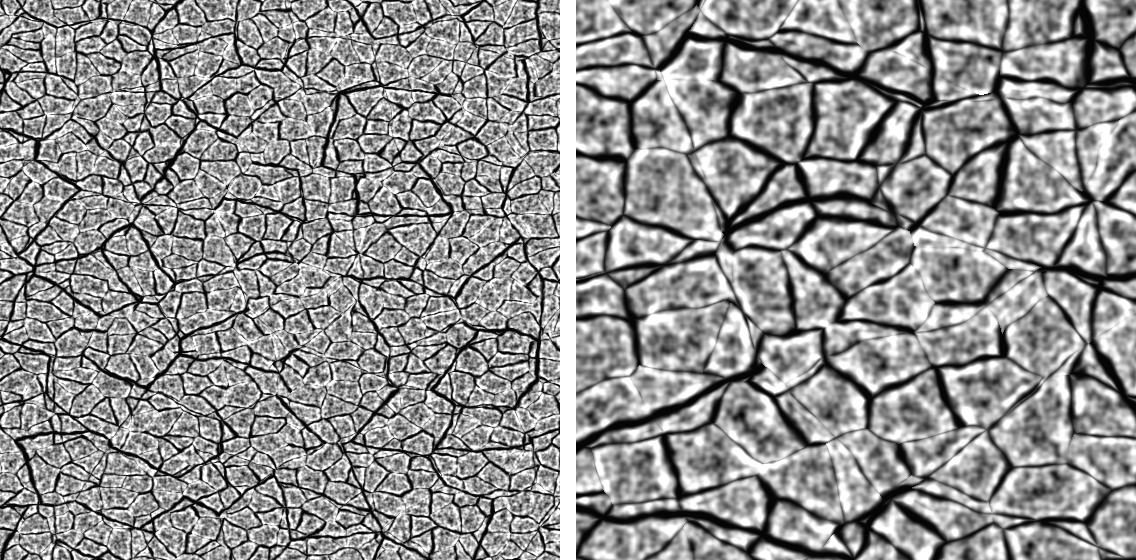
Left: the whole. Right: its middle third, enlarged.
Give the GLSL for this texture, as a WebGL 2 fragment shader.

```glsl
#version 300 es
precision highp float;
precision highp int;

#define PLATE_DENSITY 8.5
#define CELL_DENSITY 25.0
#define STRETCH vec2(0.88, 1.14)
#define WARP 0.0075
#define PLATE_CRACK 0.0030
#define CELL_CRACK 0.0021
#define CRACK_FADE 0.0034
#define CRACK_SOFTNESS 0.0018
#define RIM_LIGHT 0.30
#define GRAIN_CONTRAST 1.1
#define BASE_TONE 0.54
#define CRACK_TONE 0.02

uniform vec2 u_resolution;
out vec4 fragColor;

// Integer hash: two values in 0..1 for each lattice point
vec2 hash2(vec2 p) {
    uvec2 v = uvec2(ivec2(p) + 32768) * 1664525u + 1013904223u;
    v.x += v.y * 1664525u;
    v.y += v.x * 1664525u;
    v ^= v >> 16u;
    v.x += v.y * 1664525u;
    v.y += v.x * 1664525u;
    v ^= v >> 16u;
    return vec2(v >> 8u) / 16777216.0;
}

float cornerSlope(vec2 cell, vec2 offset) {
    float angle = 6.28319 * hash2(cell).x;
    return dot(vec2(cos(angle), sin(angle)), offset);
}

// Gradient noise, roughly -0.7..0.7
float noise(vec2 p) {
    vec2 i = floor(p), f = p - i;
    vec2 u = f * f * f * (f * (f * 6.0 - 15.0) + 10.0);
    vec2 e = vec2(1.0, 0.0);
    return mix(mix(cornerSlope(i, f), cornerSlope(i + e.xy, f - e.xy), u.x),
               mix(cornerSlope(i + e.yx, f - e.yx), cornerSlope(i + e.xx, f - e.xx), u.x), u.y);
}

vec2 noise2(vec2 p) {
    return vec2(noise(p), noise(p + vec2(57.3, 131.7)));
}

// Distance to the nearest Voronoi border; each border fades by its own amount
float crackDistance(vec2 p, float density, float fade) {
    vec2 q = p * density * STRETCH;
    vec2 home = floor(q), nearestCell = home, toNearest = vec2(8.0);
    for (int y = -1; y <= 1; y++)
    for (int x = -1; x <= 1; x++) {
        vec2 cell = home + vec2(x, y);
        vec2 toSite = cell + hash2(cell) - q;
        if (dot(toSite, toSite) < dot(toNearest, toNearest)) {
            toNearest = toSite;
            nearestCell = cell;
        }
    }
    float border = 8.0;
    for (int y = -2; y <= 2; y++)
    for (int x = -2; x <= 2; x++) {
        vec2 cell = nearestCell + vec2(x, y);
        vec2 toSite = cell + hash2(cell) - q;
        vec2 across = toSite - toNearest;
        if (dot(across, across) > 0.0001) {
            float d = dot(0.5 * (toSite + toNearest), normalize(across)) / density;
            float h = hash2(cell + nearestCell + 911.0).y;
            border = min(border, d + fade * h * h);
        }
    }
    return border;
}

void main() {
    vec2 p = gl_FragCoord.xy / min(u_resolution.x, u_resolution.y);

    // Bend the cracks, then roughen them
    vec2 bent = p + WARP * noise2(p * 18.0) + 0.45 * WARP * noise2(p * 55.0 + 20.0);

    // Wide plate cracks and thin cell cracks, as signed distance to the crack wall
    float plates = crackDistance(bent + 0.02 * noise2(p * 7.0), PLATE_DENSITY, CRACK_FADE) - PLATE_CRACK;
    float cells = crackDistance(bent + 3.0, CELL_DENSITY, CRACK_FADE) - CELL_CRACK;
    float wall = min(plates, cells) + 0.0016 * noise(p * 38.0 + 9.0) + 0.0018 * noise(p * 110.0 + 5.0);

    // Mottled grain of the surface
    float grain = 0.36 * noise(p * 75.0) + 0.48 * noise(p * 135.0 + 31.0) + 0.30 * noise(p * 235.0 + 77.0);

    // Bright rims beside the cracks
    float rimOffset = (wall - 0.0033) / 0.0027;
    float rim = exp(-rimOffset * rimOffset) * (1.0 + 1.1 * noise(p * 45.0 + 63.0));

    float tone = BASE_TONE + GRAIN_CONTRAST * grain + RIM_LIGHT * rim;
    float softness = max(CRACK_SOFTNESS, 0.75 / min(u_resolution.x, u_resolution.y));
    tone = mix(CRACK_TONE, tone, smoothstep(-softness, softness, wall));
    fragColor = vec4(vec3(clamp(tone, 0.02, 1.0)), 1.0);
}
```
